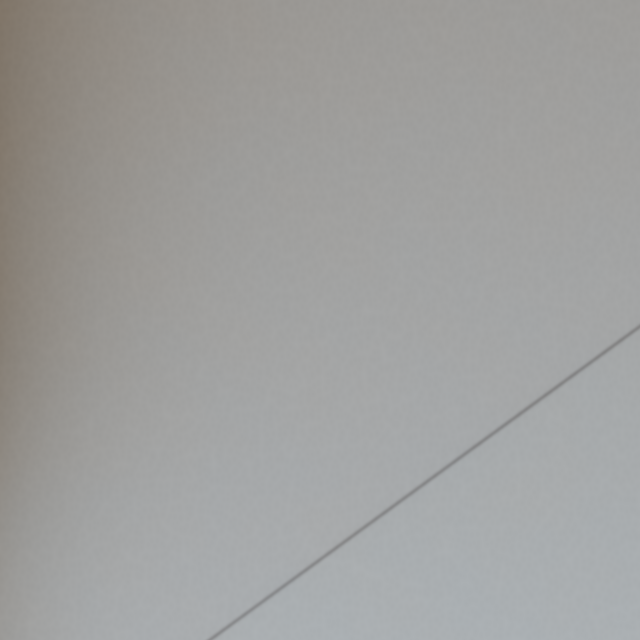
Write a Shadertoy shader that draws this texture.

```glsl
// A softly lit, pale grey wall with warm shade along the left side and one
// thin diagonal seam. Vertical and exponential gradients set the light;
// cellular noise and layered sines add the faint plaster grain.

vec2 hash2(vec2 p) {
    vec3 q = fract(vec3(p.xyx) * vec3(0.1031, 0.1030, 0.0973));
    q += dot(q, q.yzx + 33.33);
    return fract((q.xx + q.yz) * q.zy);
}

// Distance to the nearest jittered cell point
float cellNoise(vec2 p) {
    vec2 cell = floor(p), local = fract(p);
    float nearest = 2.0;
    for (int j = -1; j <= 1; j++) {
        for (int i = -1; i <= 1; i++) {
            vec2 offset = vec2(i, j);
            vec2 delta = offset + hash2(cell + offset) - local;
            nearest = min(nearest, dot(delta, delta));
        }
    }
    return sqrt(nearest);
}

// Slow, uneven variation from rotated sine layers
float mottle(vec2 p) {
    float sum = 0.0, amplitude = 0.5;
    for (int i = 0; i < 4; i++) {
        sum += amplitude * sin(p.x + 1.7 * sin(p.y)) * cos(p.y + 0.6 * p.x);
        p = mat2(1.2, 1.5, -1.5, 1.2) * p + 2.3;
        amplitude *= 0.6;
    }
    return sum;
}

// Signed distance to the line through a and b, positive to its right
float lineDistance(vec2 p, vec2 a, vec2 b) {
    vec2 along = normalize(b - a);
    return dot(p - a, vec2(along.y, -along.x));
}

vec3 wallLight(vec2 uv) {
    vec3 top = vec3(0.620, 0.615, 0.605);
    vec3 bottom = vec3(0.668, 0.684, 0.695);
    vec3 warmLoss = vec3(0.120, 0.157, 0.197);
    float reach = mix(0.10, 0.22, uv.y);
    float strength = mix(0.52, 1.0, smoothstep(0.0, 0.5, uv.y));
    return mix(bottom, top, uv.y) - warmLoss * strength * exp(-uv.x / reach);
}

vec3 plasterGrain(vec2 uv) {
    float fine = cellNoise(uv * vec2(105.0, 80.0)) - 0.5;
    float broad = cellNoise(uv * 37.0 + 9.0) - 0.5;
    float tint = mottle(uv * 13.0);
    return vec3(0.012 * fine + 0.006 * broad)
         + 0.004 * tint * vec3(0.7, -0.2, -1.0);
}

void mainImage(out vec4 fragColor, in vec2 fragCoord) {
    vec2 uv = fragCoord / iResolution.xy;
    vec3 color = wallLight(uv) + plasterGrain(uv);

    // Seam with a soft dark core and a slightly brighter lower panel
    float seam = lineDistance(uv, vec2(0.328, 0.0), vec2(1.0, 0.490));
    float core = exp(-pow(seam / 0.0034, 2.0));
    float halo = exp(-abs(seam) / 0.012);
    color += vec3(0.003, 0.006, 0.006) * smoothstep(-0.004, 0.004, seam);
    color -= vec3(0.120, 0.130, 0.132) * core + 0.006 * halo;

    fragColor = vec4(clamp(color, 0.0, 1.0), 1.0);
}
```
